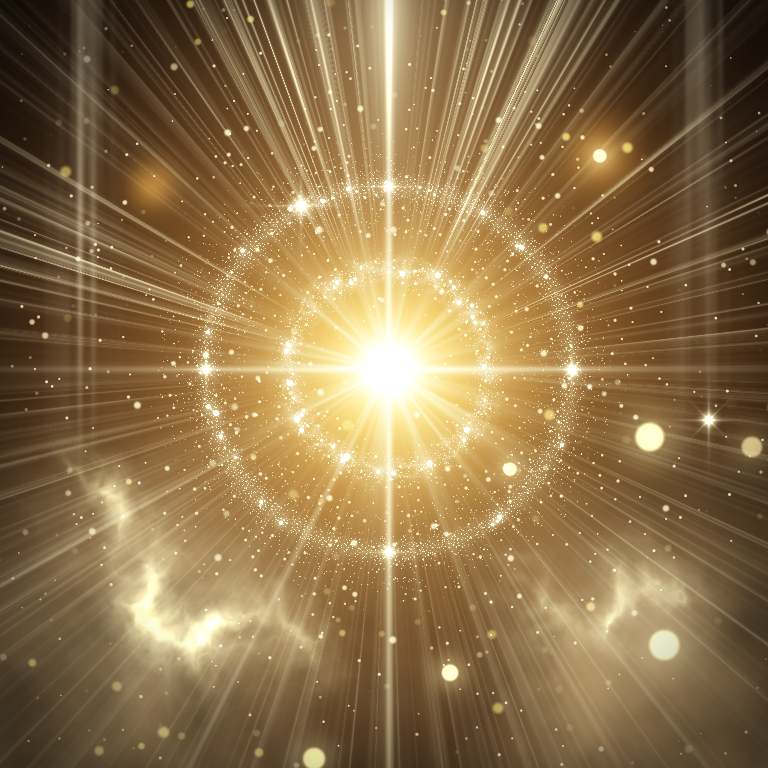
Reproduce this background procedurally as a three.js fragment shader.

```glsl
// A golden burst of light inside two rings of glittering dust, over brown haze.
// Radial gradients, angular noise rays, hashed dust cells and curved smoke
// are layered with screen blending, so highlights roll off softly to white.
varying vec2 vUv;
const float TAU = 6.2831853;
const vec2 CENTER = vec2(.5065, .519);
const vec3 DEEP = vec3(.1, .06, .035);
const vec3 BROWN = vec3(.58, .36, .17);
const vec3 AMBER = vec3(.95, .6, .2);
const vec3 GOLD = vec3(1., .88, .38);
const vec3 CREAM = vec3(1., .94, .72);
const vec3 HAZE = vec3(.66, .53, .35);

float hash(vec2 p) {
  vec3 q = fract(p.xyx * vec3(.1031, .103, .0973));
  q += dot(q, q.yzx + 33.33);
  return fract((q.x + q.y) * q.z);
}
float noise(vec2 p) {
  vec2 i = floor(p), f = smoothstep(0., 1., p - i);
  return mix(mix(hash(i), hash(i + vec2(1, 0)), f.x),
             mix(hash(i + vec2(0, 1)), hash(i + vec2(1, 1)), f.x), f.y);
}
float fbm(vec2 p) {
  float sum = 0., amp = .5;
  for (int i = 0; i < 5; i++) {
    sum += amp * noise(p);
    p = mat2(1.6, 1.2, -1.2, 1.6) * p + 7.1;
    amp *= .5;
  }
  return sum;
}
float bell(float x, float width) { return exp(-x * x / (width * width)); }

// Screen blend
void glow(inout vec3 col, vec3 light) { col = 1. - (1. - col) * (1. - clamp(light, 0., 1.)); }

// Noise around a full turn, without a seam
float spokes(float turn, float count, float seed) {
  float x = turn * count, i = floor(x);
  return mix(hash(vec2(i, seed)), hash(vec2(mod(i + 1., count), seed)), smoothstep(0., 1., x - i));
}
// One hashed speck per turned grid cell, kept with the given density
float dust(vec2 p, float cells, float density, float seed) {
  vec2 g = mat2(.8, .6, -.6, .8) * p * cells, id = floor(g) + seed;
  vec2 spot = .25 + .5 * vec2(hash(id), hash(id + 17.3));
  float size = mix(.13, .27, hash(id + 5.9));
  float keep = smoothstep(0., .06, hash(id + 41.7) - 1. + density);
  return keep * (1. - smoothstep(size * .35, size, length(fract(g) - spot)));
}
float orb(vec2 p, float radius) {
  float d = length(p);
  return 1. - smoothstep(radius * .75, radius * 1.15, d) + .4 * bell(d, radius * 2.2);
}
float spike(vec2 a) { return exp(-a.x - a.y * 14.) + exp(-a.y - a.x * 14.); }
float glint(vec2 p, float size) {
  p /= size;
  return spike(abs(p)) + .7 * spike(abs(vec2(p.x + p.y, p.x - p.y))) + bell(length(p), .45);
}
// Smoke along a quadratic curve: a strand in two soft glows
float wisp(vec2 p, vec2 a, vec2 b, vec2 c) {
  float d = 1.;
  vec2 last = a;
  for (int i = 1; i <= 8; i++) {
    float t = float(i) / 8.;
    vec2 next = mix(mix(a, b, t), mix(b, c, t), t), s = next - last;
    d = min(d, length(p - last - s * clamp(dot(p - last, s) / dot(s, s), 0., 1.)));
    last = next;
  }
  return .32 * bell(d, .011) + .3 * bell(d, .036) + .14 * bell(d, .085);
}

void main() {
  vec2 p = vUv, d = p - CENTER;
  float r = length(d), turn = fract(atan(d.y, d.x) / TAU + 1.);
  // Brown backdrop, lit top and low haze
  vec3 col = mix(DEEP, BROWN, exp(-r * r * 5.5));
  glow(col, HAZE * .6 * bell(d.x, .17) * smoothstep(.55, 1., p.y));
  float cloud = fbm(p * 5. + 3.);
  float low = 1. - smoothstep(.12, .46, p.y + .3 * (cloud - .5));
  col = mix(col, HAZE * (.2 + 1.4 * cloud), low * mix(.2, .75, smoothstep(.05, .3, abs(d.x))));
  glow(col, HAZE * cloud * (bell(length(p - vec2(.22, .2)), .17) + .6 * bell(length(p - vec2(.78, .17)), .15)));

  // Fans of fine rays
  float fans = .22 + bell(turn - .185, .025) + .6 * bell(turn - .305, .04)
    + .6 * bell(turn - .452, .035) + .5 * bell(turn - .06, .04);
  float fine = 1.2 * pow(spokes(turn, 700., 3.), 5.) + .8 * pow(spokes(turn, 260., 8.), 5.);
  fine *= .3 + 1.3 * noise(vec2(spokes(turn, 260., 5.) * 30., r * 5.));
  float shafts = bell((turn - .676) * r, .0006) + .5 * bell((turn - .804) * r, .0008);
  glow(col, CREAM * (.75 * fans * fine * smoothstep(.1, .25, r) + .5 * shafts * exp(-r * 1.5)));

  // Pale pillars at both sides
  float pillar = bell(p.x - .105, .034) + bell(p.x - .912, .03);
  pillar *= .15 + pow(noise(vec2(p.x * 115., p.y * 2.)), 2.);
  glow(col, vec3(.42, .39, .32) * pillar * smoothstep(.3, .75, p.y));

  // Smoke, warped by noise and cut into filaments
  vec2 q = p + .07 * (vec2(fbm(p * 11.), fbm(p * 11. + 31.)) - .48);
  float smoke = wisp(q, vec2(.125, .37), vec2(.2, .33), vec2(.195, .215))
    + wisp(q, vec2(.195, .215), vec2(.23, .13), vec2(.285, .185))
    + .7 * wisp(q, vec2(.27, .175), vec2(.36, .25), vec2(.405, .135))
    + .6 * wisp(q, vec2(.68, .25), vec2(.74, .14), vec2(.785, .205))
    + .7 * wisp(q, vec2(.77, .195), vec2(.81, .255), vec2(.87, .22));
  float strands = 1. - abs(2. * fbm(q * 16.) - 1.);
  glow(col, vec3(.95, .86, .6) * smoke * (.2 + 1.1 * strands * strands));

  // Central glow and its spikes
  float spikes = pow(spokes(turn, 110., 12.), 3.) + .5 * pow(spokes(turn, 41., 4.), 2.);
  glow(col, AMBER * .52 * bell(r, .27) + GOLD * .6 * bell(r, .155));
  glow(col, CREAM * spikes * .8 * bell(r, .14));
  glow(col, GOLD * .7 * bell(r, .085) + 1.2 * bell(r, .046));

  // Glittering rings and loose dust
  float outer = bell(r - .238, .013), inner = bell(r - .131, .017);
  float halo = bell(r - .235, .055), field = bell(r - .2, .16);
  float specks = dust(p, 260., .9 * outer + .8 * inner + .28 * halo, 3.)
    + dust(p, 170., .6 * outer + .6 * inner + .22 * halo, 71.)
    + dust(p, 85., .06 + .22 * field + .2 * inner, 137.)
    + dust(p, 40., .04 + .12 * field, 211.);
  for (int i = 0; i < 44; i++) {
    float k = float(i), angle = TAU * hash(vec2(k, 9.));
    float ring = (i < 26 ? .131 : .238) + .018 * (hash(vec2(k, 2.)) - .5);
    specks += orb(d - ring * vec2(cos(angle), sin(angle)), mix(.002, .0045, hash(vec2(k, 6.))));
  }
  vec2 tip = abs(d.x) > abs(d.y) ? abs(d) : abs(d.yx);
  specks += glint(tip - vec2(.238, 0.), .018);
  float lace = pow(1. - abs(2. * noise(p * 75.) - 1.), 3.);
  glow(col, CREAM * (.9 * specks + .18 * outer + inner * (.12 + .4 * lace)));

  // Cross beams, the upright one flaring at the top
  float flare = smoothstep(.2, .5, d.y);
  float beams = bell(d.x, .0045) * (.3 + .7 * exp(-abs(d.y) * 3.5) + .6 * flare)
    + .65 * bell(d.x, .03) * flare + .2 * exp(-abs(d.x) / .018 - abs(d.y) * 2.)
    + (bell(d.y, .0045) + .35 * exp(-abs(d.y) / .013)) * exp(-abs(d.x) * 4.5);
  glow(col, CREAM * beams);

  // Soft lights, small and large
  glow(col, GOLD * .8 * dust(p, 26., .07, 401.));
  float lights = orb(p - vec2(.846, .431), .019) + orb(p - vec2(.865, .16), .02)
    + orb(p - vec2(.586, .124), .011) + .8 * orb(p - vec2(.409, .012), .015)
    + .6 * orb(p - vec2(.979, .418), .014) + orb(p - vec2(.664, .389), .009)
    + orb(p - vec2(.781, .797), .009);
  glow(col, vec3(1., .88, .58) * lights);
  glow(col, AMBER * .6 * (bell(length(p - vec2(.781, .797)), .045) + bell(length(p - vec2(.199, .758)), .03)));
  glow(col, CREAM * (glint(p - vec2(.392, .732), .026) + glint(p - vec2(.923, .453), .02)));
  gl_FragColor = vec4(col * (1. - .5 * smoothstep(.42, .72, r)), 1.);
}
```
